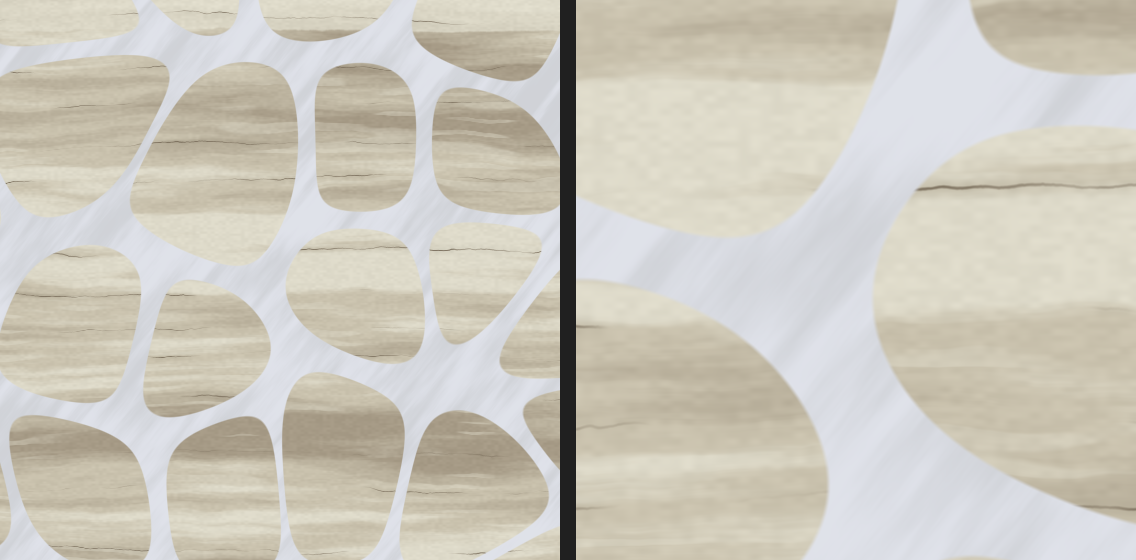
Left, the full canvas; right, a detail of the centre.
Give the GLSL for this texture, as a WebGL 1 fragment shader.

```glsl
precision highp float;

uniform vec2 u_resolution;

const vec3 STONE_DARK = vec3(0.65, 0.605, 0.525);
const vec3 STONE_MID = vec3(0.73, 0.695, 0.615);
const vec3 STONE_LIGHT = vec3(0.79, 0.76, 0.68);
const vec3 STONE_CREAM = vec3(0.87, 0.855, 0.79);
const vec3 CRACK_COLOR = vec3(0.47, 0.42, 0.35);
const vec3 VEIN_SHADE = vec3(0.815, 0.825, 0.845);
const vec3 VEIN_LIGHT = vec3(0.875, 0.885, 0.915);

const vec2 GRID = vec2(4.0, 3.3);      // vein cells across the canvas
const vec2 SEED = vec2(17.0, 5.0);
const float JITTER = 0.84;
const float ROUNDING = 0.028;          // corner radius of the cells
const float VEIN_MIN = 0.004;          // half widths of the veins
const float VEIN_MAX = 0.016;
const float EDGE_BLUR = 0.0014;
const float CRACK_ROWS = 13.0;
const float CRACK_WIDTH = 0.0016;
const float SLAB_TOP = 0.945;          // start of the cream layer

float hash(vec2 p) {
  vec3 q = fract(vec3(p.xyx) * 0.1031);
  q += dot(q, q.yzx + 33.33);
  return fract((q.x + q.y) * q.z);
}

float noise(vec2 p) {
  vec2 i = floor(p), f = fract(p);
  f = f * f * (3.0 - 2.0 * f);
  return mix(mix(hash(i), hash(i + vec2(1.0, 0.0)), f.x),
             mix(hash(i + vec2(0.0, 1.0)), hash(i + vec2(1.0, 1.0)), f.x), f.y);
}

float fbm(vec2 p) {
  float sum = 0.0, amp = 0.5;
  for (int i = 0; i < 5; i++) {
    sum += amp * noise(p);
    p = p * 2.03 + vec2(13.7, 7.9);
    amp *= 0.5;
  }
  return sum / 0.97;
}

vec2 cellPoint(vec2 id) {
  vec2 h = vec2(hash(id + SEED), hash(id + SEED.yx + 71.0));
  return (id + 0.5 + JITTER * (h - 0.5)) / GRID;
}

// Signed distance to the vein edge: rounded Voronoi cells, positive inside
float cellDistance(vec2 p) {
  vec2 home = floor(p * GRID), nearId = home, nearest = vec2(9.0);
  for (int j = -2; j <= 2; j++) {
    for (int i = -2; i <= 2; i++) {
      vec2 id = home + vec2(float(i), float(j));
      vec2 r = cellPoint(id) - p;
      if (dot(r, r) < dot(nearest, nearest)) { nearest = r; nearId = id; }
    }
  }
  float sum = 0.0;
  for (int j = -2; j <= 2; j++) {
    for (int i = -2; i <= 2; i++) {
      if (i == 0 && j == 0) continue;
      vec2 id = nearId + vec2(float(i), float(j));
      vec2 r = cellPoint(id) - p;
      float border = dot(0.5 * (r + nearest), normalize(r - nearest));
      float halfWidth = mix(VEIN_MIN, VEIN_MAX, hash(id + nearId + 40.0));
      sum += exp((halfWidth - border) / ROUNDING);
    }
  }
  return -ROUNDING * log(sum);
}

vec3 stone(vec2 p) {
  // Gently folded sediment layers
  float fold = 0.05 * (fbm(p * vec2(2.2, 4.0)) - 0.5) + 0.012 * (fbm(p * vec2(11.0, 16.0)) - 0.5);
  float y = p.y + fold;
  float broad = fbm(vec2(p.x * 1.3, y * 9.0) + 3.0);
  float fine = fbm(vec2(p.x * 3.0, y * 48.0) + 21.0);
  float tone = 0.5 + 1.15 * (broad - 0.5) + 0.6 * (fine - 0.5);
  vec3 color = mix(STONE_DARK, STONE_MID, smoothstep(0.24, 0.43, tone));
  color = mix(color, STONE_LIGHT, smoothstep(0.43, 0.59, tone));
  color = mix(color, STONE_CREAM, smoothstep(0.60, 0.82, tone));

  // Cream layer along the top
  float jag = 0.007 * (fbm(p * vec2(38.0, 9.0)) - 0.5);
  float slab = smoothstep(-0.002, 0.003, y * 0.4 + p.y * 0.6 + jag - SLAB_TOP);
  color = mix(color, STONE_CREAM + 0.05 * (fine - 0.5), slab * 0.85);

  // Pale streaks and broken, jagged cracks between layers
  float streak = smoothstep(0.66, 0.80, noise(vec2(p.x * 7.0, y * 105.0 + 9.0 * fold)));
  color = mix(color, STONE_CREAM, 0.42 * streak * smoothstep(0.4, 0.65, fbm(p * 5.0)));
  float rows = (y + jag) * CRACK_ROWS;
  float row = floor(rows);
  float gap = abs(fract(rows) - mix(0.2, 0.8, hash(vec2(row, 8.0)))) / CRACK_ROWS;
  float broken = smoothstep(0.42, 0.75, fbm(vec2(p.x * 7.0, row * 5.3)));
  float crack = 1.0 - smoothstep(0.0, CRACK_WIDTH, gap);
  color = mix(color, CRACK_COLOR, 0.8 * crack * broken);
  color -= 0.035 * broken * (1.0 - smoothstep(0.0, 0.012, gap));

  return color + 0.035 * (noise(p * vec2(150.0, 260.0)) - 0.5);
}

vec3 vein(vec2 p) {
  // Diagonal brushed marble
  vec2 q = vec2(0.78 * p.x - 0.62 * p.y, 0.62 * p.x + 0.78 * p.y);
  float brush = 0.6 * fbm(q * vec2(55.0, 7.0)) + 0.4 * fbm(p * 5.0 + 31.0);
  return mix(VEIN_SHADE, VEIN_LIGHT, smoothstep(0.32, 0.66, brush));
}

void main() {
  vec2 p = gl_FragCoord.xy / u_resolution.y;
  vec2 bend = vec2(noise(p * 4.0 + 50.0), noise(p * 4.0 + 80.0)) - 0.5;
  float d = cellDistance(p + 0.03 * bend);
  float blur = max(EDGE_BLUR, 0.7 / u_resolution.y);
  vec3 color = mix(vein(p), stone(p), smoothstep(-blur, blur, d));
  gl_FragColor = vec4(color, 1.0);
}
```
